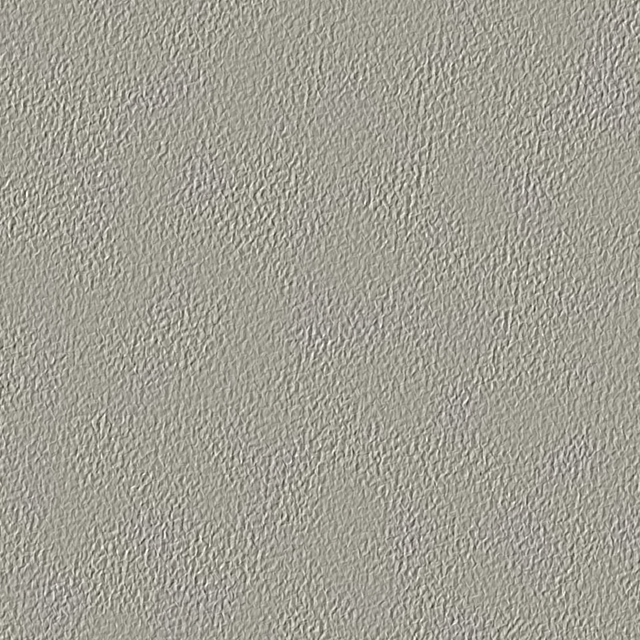
This texture is drawn by a Shadertoy shader. Its source:

```glsl
#define GRAIN_FREQ vec2(158.0, 110.0)
#define GRAIN_LEAN 0.1
#define FINE_SCALE 1.75
#define FINE_AMOUNT 0.45
#define WARP_AMOUNT 0.45
#define PATCH_FREQ 7.0
#define LIGHT_STEP vec2(0.0013, -0.00045)
#define RELIEF_CONTRAST 0.365
#define PLASTER_COLOR vec3(0.633, 0.621, 0.580)
#define ROUGH_TINT vec3(-0.002, -0.003, 0.008)

float hash(vec2 cell) {
    return fract(sin(dot(cell, vec2(127.1, 311.7))) * 43758.5453);
}

vec2 randomDirection(vec2 cell) {
    float angle = 6.28318 * hash(cell);
    return vec2(cos(angle), sin(angle));
}

// Gradient noise, centred on zero
float gradientNoise(vec2 p) {
    vec2 cell = floor(p);
    vec2 f = p - cell;
    vec2 blend = f * f * f * (f * (f * 6.0 - 15.0) + 10.0);
    vec2 right = vec2(1.0, 0.0);
    vec2 up = vec2(0.0, 1.0);
    float a = dot(randomDirection(cell), f);
    float b = dot(randomDirection(cell + right), f - right);
    float c = dot(randomDirection(cell + up), f - up);
    float d = dot(randomDirection(cell + 1.0), f - 1.0);
    return mix(mix(a, b, blend.x), mix(c, d, blend.x), blend.y);
}

// Compact lumps, warped so that they do not join into streaks
float plasterHeight(vec2 uv, float roughness) {
    vec2 p = vec2(uv.x - GRAIN_LEAN * uv.y, uv.y) * GRAIN_FREQ;
    vec2 warp = vec2(gradientNoise(p * 0.7 + 31.4), gradientNoise(p * 0.7 + 77.8));
    p += WARP_AMOUNT * warp;
    float coarse = gradientNoise(p);
    float fine = gradientNoise(p * FINE_SCALE + 17.3);
    return coarse * mix(0.65, 1.25, roughness)
         + fine * FINE_AMOUNT * mix(0.8, 1.15, roughness);
}

void mainImage(out vec4 fragColor, in vec2 fragCoord) {
    vec2 uv = fragCoord / iResolution.y;

    // Soft patches of rough and trowelled surface
    float patches = gradientNoise(uv * PATCH_FREQ + 4.7)
                  + 0.6 * gradientNoise(uv * PATCH_FREQ * 2.3 + 9.1);
    float roughness = smoothstep(-0.5, 0.4, patches);

    // Raking light from the upper left
    float relief = plasterHeight(uv + LIGHT_STEP, roughness)
                 - plasterHeight(uv - LIGHT_STEP, roughness);

    // Cool, uneven staining
    float stain = smoothstep(-0.1, 0.5, gradientNoise(uv * 9.0 + 52.0));
    vec3 color = PLASTER_COLOR + ROUGH_TINT * stain * (0.5 + roughness);
    color += RELIEF_CONTRAST * relief;

    fragColor = vec4(clamp(color, 0.0, 1.0), 1.0);
}
```
